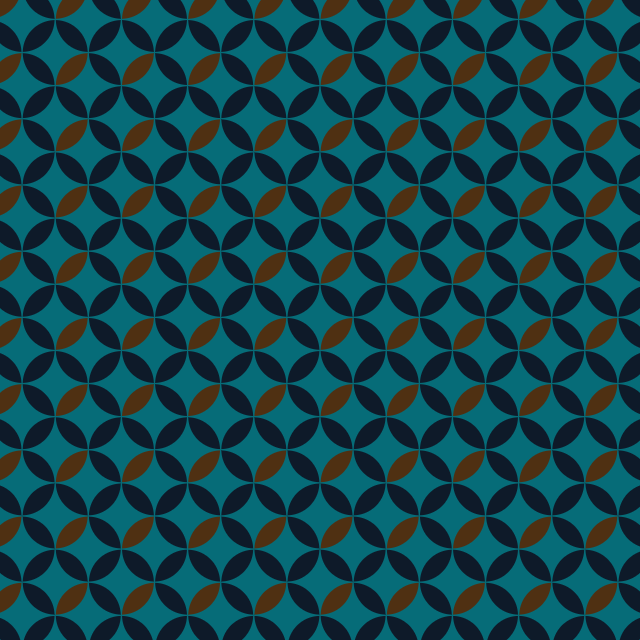
This pattern is drawn by a Shadertoy shader. Its source:

```glsl
// Interlaced circles forming a lattice of dark leaves, one leaf in four brown, on teal.

const float REPEATS = 9.667;                // cells across the canvas
const vec2 CELL_OFFSET = vec2(0.0, 0.04);   // shift of the middle cell, in cells
const float CIRCLE_RADIUS = 0.49;           // in cells; 0.5 makes the leaf tips touch
const vec2 ACCENT_QUADRANT = vec2(1.0, -1.0);
const vec3 GROUND_COLOR = vec3(0.022, 0.423, 0.472);
const vec3 LEAF_COLOR = vec3(0.053, 0.102, 0.160);
const vec3 ACCENT_COLOR = vec3(0.308, 0.190, 0.070);

// Signed distance to the overlap of the cell circle and its nearest corner circle.
float leafDistance(vec2 cell) {
    vec2 q = abs(cell);
    return max(length(q), length(q - 0.5)) - CIRCLE_RADIUS;
}

void mainImage(out vec4 fragColor, in vec2 fragCoord) {
    // Cell coordinates, centred on the canvas
    float pixel = REPEATS / iResolution.y;
    vec2 p = (fragCoord - 0.5 * iResolution.xy) * pixel - CELL_OFFSET;
    vec2 cell = fract(p + 0.5) - 0.5;

    // The lower right leaf of every cell takes the accent
    vec2 side = step(0.0, cell * ACCENT_QUADRANT);
    vec3 leafColor = mix(LEAF_COLOR, ACCENT_COLOR, side.x * side.y);

    // Antialiased leaf over the ground
    float coverage = clamp(0.5 - leafDistance(cell) / pixel, 0.0, 1.0);
    fragColor = vec4(mix(GROUND_COLOR, leafColor, coverage), 1.0);
}
```
